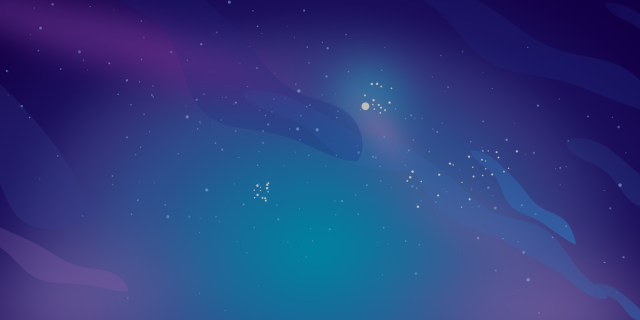
Reproduce this background procedurally as a WebGL 2 fragment shader.

```glsl
#version 300 es
precision highp float;
// Night sky: a teal radial glow fading to indigo, with soft tilted mists,
// translucent wavy ribbons and hashed stars in cells and small clusters.
// Coordinates are in canvas heights, with the origin at the lower left.
#define CORE vec2(0.99, 0.22)
#define CORE_STRETCH vec2(0.75, 1.0)
#define STAR_DENSITY 0.42
#define STAR_COLOR vec3(0.50, 0.68, 0.82)
#define WARM_STAR vec3(0.84, 0.80, 0.75)
#define MAUVE vec3(0.44, 0.36, 0.61)
#define VIOLET vec3(0.37, 0.17, 0.52)
#define RIBBON_BLUE vec3(0.18, 0.43, 0.70)

uniform vec2 u_resolution;
out vec4 outColor;

vec2 hash2(vec2 cell) {
  vec3 q = fract(cell.xyx * vec3(0.1031, 0.1030, 0.0973));
  q += dot(q, q.yzx + 33.33);
  return fract((q.xx + q.yz) * q.zy);
}

// Radial colour ramp from the teal core to the dark corners
vec3 skyRamp(float d) {
  vec3 c = mix(vec3(0.0, 0.50, 0.62), vec3(0.08, 0.42, 0.60), smoothstep(0.0, 0.25, d));
  c = mix(c, vec3(0.18, 0.30, 0.55), smoothstep(0.18, 0.47, d));
  c = mix(c, vec3(0.20, 0.20, 0.48), smoothstep(0.42, 0.62, d));
  c = mix(c, vec3(0.10, 0.05, 0.35), smoothstep(0.56, 0.80, d));
  return mix(c, vec3(0.07, 0.0, 0.28), smoothstep(0.76, 1.0, d));
}

// Gaussian mist with its long axis turned by an angle
float mist(vec2 p, vec2 center, vec2 radius, float angle) {
  vec2 axis = vec2(cos(angle), sin(angle));
  vec2 q = p - center;
  q = vec2(dot(q, axis), axis.x * q.y - axis.y * q.x) / radius;
  return exp(-dot(q, q));
}

// Pointed ribbon between two tips, with wavy edges and a fade along its length
float ribbon(vec2 p, vec2 a, vec2 b, float width, float waves) {
  float len = length(b - a);
  vec2 axis = (b - a) / len;
  vec2 q = p - a;
  float t = dot(q, axis) / len;
  float side = axis.x * q.y - axis.y * q.x;
  float taper = sqrt(max(4.0 * t * (1.0 - t), 0.0));
  float bend = 0.4 * width * sin(waves * t) * taper;
  float halfWidth = width * taper * (0.85 + 0.15 * sin(waves * 1.7 * t + 1.0));
  float edge = halfWidth - abs(side - bend);
  return smoothstep(0.0, 2.0 / u_resolution.y, edge) * mix(0.45, 1.0, clamp(t, 0.0, 1.0));
}

float disc(float d, float radius) {
  float soft = 0.75 / u_resolution.y;
  return 1.0 - smoothstep(radius - soft, radius + soft, d);
}

// One star per occupied cell
float starLayer(vec2 p, float size, float radius, float density, float seed) {
  vec2 cell = floor(p / size);
  vec2 place = 0.15 + 0.7 * hash2(cell + seed);
  vec2 pick = hash2(cell + seed + 57.0);
  float d = length(fract(p / size) - place) * size;
  return step(pick.x, density) * disc(d, radius * mix(0.5, 1.0, pick.y)) * mix(0.3, 0.8, pick.y);
}

// Tight group of scattered specks
float cluster(vec2 p, vec2 center, vec2 spread, float seed) {
  float light = 0.0;
  for (int i = 0; i < 13; i++) {
    vec2 id = vec2(float(i) * 7.0 + seed, seed * 3.0);
    vec2 at = center + (hash2(id) * 2.0 - 1.0) * spread;
    float radius = mix(0.0015, 0.0038, hash2(id + 19.0).x);
    light = max(light, disc(length(p - at), radius));
  }
  return light;
}

void main() {
  vec2 p = gl_FragCoord.xy / u_resolution.y;
  vec3 col = skyRamp(length((p - CORE) * CORE_STRETCH));

  // Mists
  col = mix(col, VIOLET, 0.75 * mist(p, vec2(0.52, 0.83), vec2(0.48, 0.10), -0.30));
  col = mix(col, VIOLET, 0.45 * mist(p, vec2(0.10, 0.93), vec2(0.32, 0.08), -0.35));
  col = mix(col, MAUVE, 0.65 * mist(p, vec2(0.24, 0.06), vec2(0.34, 0.20), 0.2));
  col = mix(col, MAUVE, 0.75 * mist(p, vec2(1.70, 0.02), vec2(0.38, 0.20), -0.1));
  col = mix(col, MAUVE, 0.45 * mist(p, vec2(1.46, 0.31), vec2(0.30, 0.11), -0.5));
  col = mix(col, vec3(0.17, 0.46, 0.63), 0.85 * mist(p, vec2(1.16, 0.69), vec2(0.12, 0.13), 0.6));
  col = mix(col, vec3(0.45, 0.41, 0.63), 0.7 * mist(p, vec2(1.19, 0.59), vec2(0.13, 0.06), -0.9));

  // Ribbons
  vec3 deepBlue = vec3(0.11, 0.16, 0.49);
  col = mix(col, deepBlue, 0.40 * ribbon(p, vec2(1.12, 1.12), vec2(2.08, 0.64), 0.075, 9.0));
  col = mix(col, deepBlue, 0.45 * ribbon(p, vec2(1.89, 0.99), vec2(2.12, 0.84), 0.03, 4.0));
  col = mix(col, deepBlue, 0.32 * ribbon(p, vec2(0.32, 1.10), vec2(1.12, 0.50), 0.13, 8.0));
  col = mix(col, RIBBON_BLUE, 0.20 * ribbon(p, vec2(0.76, 0.71), vec2(1.28, 0.47), 0.05, 6.0));
  col = mix(col, vec3(0.20, 0.24, 0.54), 0.35 * ribbon(p, vec2(-0.25, 0.74), vec2(0.28, 0.33), 0.14, 5.0));
  col = mix(col, vec3(0.46, 0.34, 0.62), 0.50 * ribbon(p, vec2(-0.15, 0.30), vec2(0.40, 0.09), 0.05, 8.0));
  col = mix(col, RIBBON_BLUE, 0.35 * ribbon(p, vec2(1.14, 0.58), vec2(1.90, 0.07), 0.055, 11.0));
  col = mix(col, RIBBON_BLUE, 0.70 * ribbon(p, vec2(1.47, 0.53), vec2(1.80, 0.235), 0.036, 9.0));
  col = mix(col, RIBBON_BLUE, 0.22 * ribbon(p, vec2(1.77, 0.56), vec2(2.08, 0.36), 0.05, 5.0));
  col = mix(col, RIBBON_BLUE, 0.55 * ribbon(p, vec2(1.86, 0.11), vec2(2.03, 0.0), 0.025, 5.0));

  // Stars gather along the falling diagonal and around the core
  float density = STAR_DENSITY * max(mist(p, vec2(0.95, 0.65), vec2(0.95, 0.25), -0.30),
                                     0.7 * mist(p, vec2(0.85, 0.35), vec2(0.55, 0.22), 0.0));
  float stars = starLayer(p, 0.038, 0.0022, 0.6 * density, 11.0);
  stars = max(stars, starLayer(p, 0.055, 0.0036, 0.7 * density, 83.0));
  stars = max(stars, starLayer(p, 0.095, 0.0052, 0.7 * density, 151.0));
  col = mix(col, STAR_COLOR, 0.8 * stars);

  // Warm clusters and the brightest star
  float warm = cluster(p, vec2(0.82, 0.40), vec2(0.026, 0.03), 5.0);
  warm = max(warm, cluster(p, vec2(1.18, 0.69), vec2(0.045, 0.05), 23.0));
  warm = max(warm, cluster(p, vec2(1.40, 0.42), vec2(0.13, 0.07), 41.0));
  warm = max(warm, cluster(p, vec2(1.54, 0.49), vec2(0.08, 0.04), 67.0));
  warm = max(warm, disc(length(p - vec2(1.142, 0.668)), 0.012));
  col = mix(col, WARM_STAR, 0.85 * warm);

  outColor = vec4(col, 1.0);
}
```
